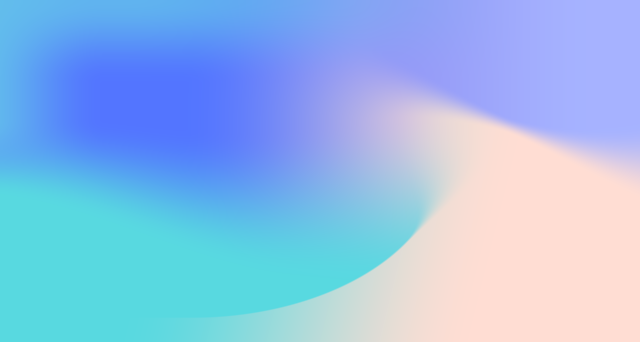
Write a WebGL 2 fragment shader that draws this background.

```glsl
#version 300 es
precision highp float;
// Soft swirl gradient: blue glow, cyan pool, peach field and a periwinkle sky.

#define SWIRL_CENTER vec2(0.300, 0.463)
#define SWIRL_RADII  vec2(0.394, 0.466)
#define EDGE_SHARP   0.006
#define EDGE_SOFT    0.20
#define CREST_FOCUS  0.794

uniform vec2 u_resolution;
out vec4 fragColor;

const vec3 BLUE       = vec3(0.325, 0.460, 1.000);
const vec3 CYAN       = vec3(0.345, 0.850, 0.880);
const vec3 SKY        = vec3(0.385, 0.745, 0.925);
const vec3 PEACH      = vec3(1.000, 0.868, 0.828);
const vec3 VIOLET     = vec3(0.580, 0.600, 0.968);
const vec3 PERIWINKLE = vec3(0.650, 0.700, 1.000);

// Smooth step described by its middle and half width.
float ramp(float middle, float halfWidth, float value) {
    return smoothstep(middle - halfWidth, middle + halfWidth, value);
}

// Amount of cyan rising from the lower left.
float poolAmount(vec2 p) {
    float middle = 0.463 + 0.134 * smoothstep(0.0, 0.456, p.x);
    return ramp(middle, 0.11 + 0.244 * p.x, p.y);
}

// 0 inside the swirl, 1 outside; the rim is crisp below and melts upward.
float swirlEdge(vec2 p) {
    vec2 e = max(p - SWIRL_CENTER, 0.0) / SWIRL_RADII;
    float softness = mix(EDGE_SOFT, EDGE_SHARP, smoothstep(0.415, 0.707, p.y));
    return ramp(1.0, softness, length(e));
}

// 0 above the crest, 1 below; sharpest at CREST_FOCUS.
float crestEdge(vec2 p) {
    float middle = 0.222 + 0.263 * smoothstep(0.482, 1.068, p.x);
    float blur = 0.024 + 0.098 * pow(abs(p.x - CREST_FOCUS) / 0.221, 1.5);
    return ramp(middle, min(blur, 0.13), p.y);
}

// Pale blue wash along the top and left borders.
float borderWash(vec2 p) {
    float top = 0.85 * (1.0 - smoothstep(0.0, 0.244, p.y))
                     * (1.0 - smoothstep(0.195, 0.846, p.x));
    float left = 1.0 - smoothstep(-0.04, 0.163, p.x);
    return 1.0 - (1.0 - top) * (1.0 - left);
}

void main() {
    // Canvas fractions, with y running down from the top.
    vec2 p = gl_FragCoord.xy / u_resolution;
    p.y = 1.0 - p.y;

    // Swirl interior
    float pool = poolAmount(p);
    vec3 inner = mix(BLUE, PEACH, smoothstep(0.28, 0.807, p.x));
    inner = mix(inner, CYAN, pool);

    // Peach field outside the swirl
    float slant = p.x + 0.133 * (p.y - 0.854);
    vec3 outer = mix(CYAN, PEACH, smoothstep(0.195, 0.768, slant));
    vec3 color = mix(inner, outer, swirlEdge(p));

    // Sky above the crest
    vec3 upper = mix(BLUE, VIOLET, smoothstep(0.286, 0.586, p.x));
    upper = mix(upper, PERIWINKLE, smoothstep(0.586, 0.94, p.x));
    color = mix(upper, color, crestEdge(p));

    // Border wash, kept out of the pool
    color = mix(color, SKY, borderWash(p) * (1.0 - pool));
    fragColor = vec4(color, 1.0);
}
```
